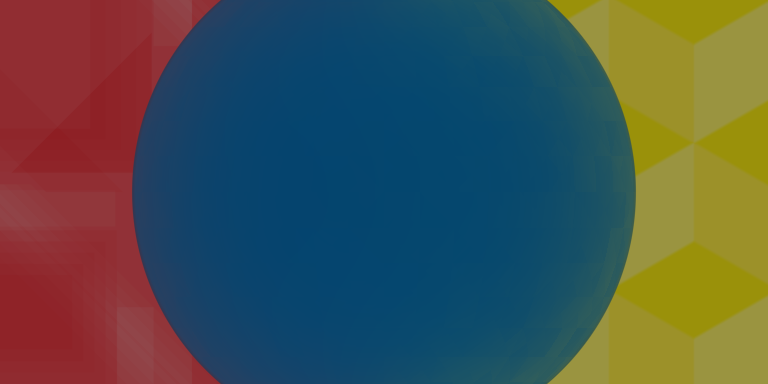
Reproduce this background procedurally as a WebGL 1 fragment shader.

```glsl
precision highp float;
uniform vec2 u_resolution;

const float PI = 3.14159;
const float DISC_RADIUS = 0.656;
const float RIM_TINT = 0.28;
const float TILES_PER_RADIAN = 7.0;
const vec2 CUBE_CENTRE = vec2(0.807, -0.255);
const vec2 CUBE_SIZE = vec2(0.2214, 0.1276);
const vec3 BLUE = vec3(0.0, 0.27, 0.44);
const vec3 RED = vec3(0.57, 0.19, 0.21);
const vec3 RED_DARK = vec3(0.55, 0.09, 0.11);
const vec3 RED_PALE = vec3(0.57, 0.39, 0.40);
const vec3 YELLOW = vec3(0.61, 0.57, 0.16);
const vec3 YELLOW_DARK = vec3(0.605, 0.57, 0.04);
const vec3 YELLOW_PALE = vec3(0.605, 0.58, 0.25);

float hash(vec2 p) {
  return fract(sin(dot(p, vec2(12.99, 78.23))) * 43758.5);
}

// Soft step whose transition is one pixel wide
float edge(float d) {
  float w = 0.75 / u_resolution.y;
  return smoothstep(-w, w, d);
}

float band(float v, float lo, float hi) {
  return edge(v - lo) * edge(hi - v);
}

// Stacked cubes: dark rhombic tops, two tones for the side faces
vec3 cubes(vec2 p) {
  vec2 g = (p - CUBE_CENTRE) / CUBE_SIZE;
  vec2 period = vec2(2.0, 6.0);
  vec2 a = mod(g + 0.5 * period, period) - 0.5 * period;
  vec2 b = mod(g, period) - 0.5 * period;
  float top = min(abs(a.x) + abs(a.y), abs(b.x) + abs(b.y)) - 1.0;
  float side = -sin(PI * g.x) * sign(a.y);
  vec3 face = mix(YELLOW, YELLOW_PALE, smoothstep(-0.05, 0.05, side));
  return mix(YELLOW_DARK, face, smoothstep(-0.06, 0.04, top));
}

// Translucent nested corners crossed by diagonal bands
vec3 folds(vec2 p) {
  float x = p.x + 1.0;
  float rise = x + p.y;
  float fall = x - p.y;
  float tone = 0.02;
  float upper = 0.0;
  float lower = 0.0;
  for (int i = 0; i < 5; i++) {
    float k = float(i);
    upper += edge(0.235 + 0.04 * k - x) * edge(p.y - 0.165 + 0.028 * k);
    lower += edge(0.188 + 0.029 * k - x) * edge(-0.216 + 0.029 * k - p.y)
           * edge(p.y + 0.41 + 0.03 * k);
    // Pale strips fanning out along the falling diagonals
    float shift = 0.035 * k;
    tone += 0.07 * band(rise, 0.86 + shift, 0.99 + shift) * edge(p.y - 0.3);
    tone += 0.06 * band(rise, -0.17 + shift, -0.04 + shift) * edge(0.02 - p.y);
  }
  // Shaded wedge between the upper corners and the rising diagonal
  float wedge = edge(0.395 - x) * edge(p.y - 0.05) * edge(fall + 0.02);
  tone -= 0.08 * upper + 0.11 * lower + 0.3 * wedge;
  tone += 0.24 * edge(0.235 - x) * edge(p.y - 0.165);
  tone -= 0.12 * band(rise, 0.12, 0.32) * edge(p.y);
  tone += 0.14 * band(x, 0.305, 0.4) * edge(-0.3 - p.y);
  tone += 0.12 * band(x, 0.4, 0.5) * edge(p.y - 0.38);
  tone -= 0.25 * edge(x - 0.5);
  tone += 0.1 * band(p.y, -0.09, 0.005) * edge(0.3 - x);
  vec3 shade = mix(RED, RED_DARK, clamp(-tone, 0.0, 1.0));
  return mix(shade, RED_PALE, clamp(tone, 0.0, 1.0));
}

// Blue ball whose tiled rim picks up the colour of each side
vec3 ball(vec2 p) {
  vec2 n = p / DISC_RADIUS;
  float r = min(length(n), 1.0);
  float z = sqrt(max(1.0 - r * r, 0.0));
  vec2 angles = vec2(atan(n.x, z + 0.001), asin(clamp(n.y, -1.0, 1.0)));
  vec2 grid = angles * TILES_PER_RADIAN;
  vec2 diamond = vec2(grid.x + grid.y, grid.x - grid.y);
  float tile = 0.6 * hash(floor(grid)) + 0.4 * hash(floor(diamond) + 31.0);
  float right = smoothstep(-0.35, 0.35, n.x);
  vec3 tint = mix(RED, YELLOW, right);
  float amount = 0.03 + RIM_TINT * pow(r, 4.0);
  amount *= 0.85 + (0.15 + 0.2 * right) * tile;
  vec3 color = mix(BLUE, tint, amount);
  color += vec3(0.01, 0.025, 0.02) * n.y * n.y * z;
  return mix(color, tint * 0.6, 0.25 * smoothstep(0.985, 1.0, r));
}

void main() {
  vec2 p = (gl_FragCoord.xy - 0.5 * u_resolution) / u_resolution.y;
  vec3 color = mix(folds(p), cubes(p), edge(p.x));
  color = mix(color, ball(p), edge(DISC_RADIUS - length(p)));
  gl_FragColor = vec4(color, 1.0);
}
```
